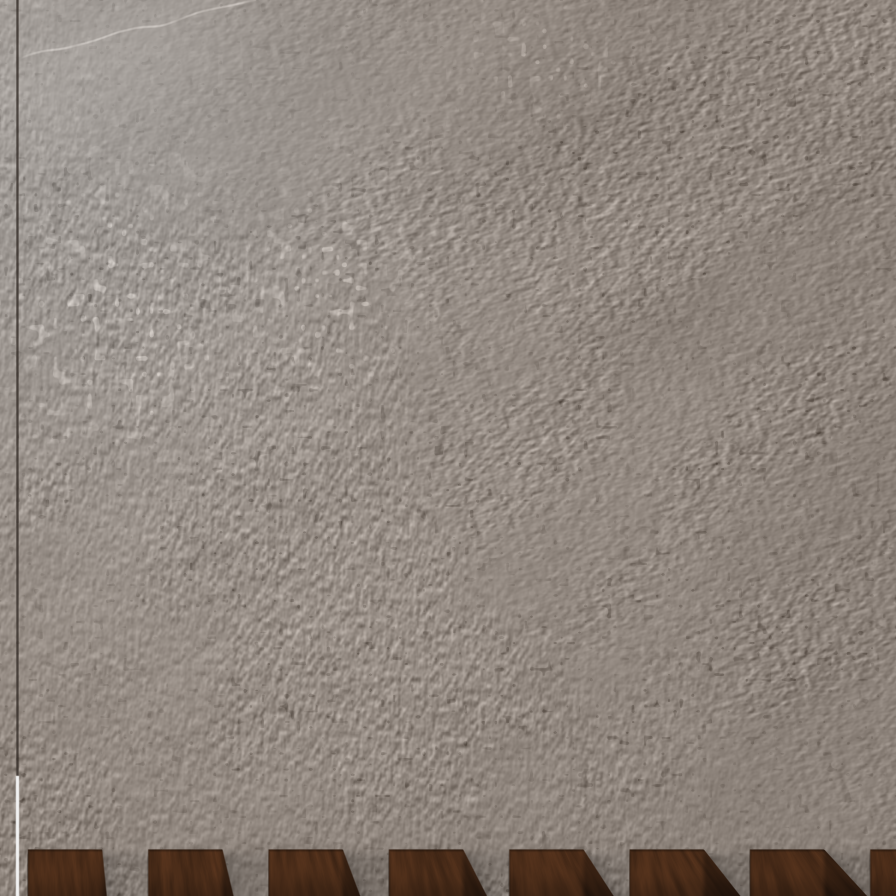
A Shadertoy shader for this texture:

```glsl
// Warm grey stone tile with a fine embossed grain, soft diagonal clouding,
// pale flecks and a thin vein; a joint on the left and slatted wood below.
// Layered value noise makes the stone; repeated slanted boxes make the slats.

float hash(vec2 cell) {
    uvec2 k = uvec2(ivec2(cell)) * uvec2(1597334673u, 3812015801u);
    uint h = (k.x ^ k.y) * 1597334673u;
    h = (h ^ (h >> 15)) * 2246822519u;
    return float((h ^ (h >> 13)) >> 8) / 16777216.0;
}

float noise(vec2 p) {
    vec2 i = floor(p), f = fract(p);
    f = f * f * (3.0 - 2.0 * f);
    return mix(mix(hash(i), hash(i + vec2(1, 0)), f.x),
               mix(hash(i + vec2(0, 1)), hash(i + vec2(1, 1)), f.x), f.y);
}

float fbm(vec2 p) {
    float sum = 0.0, amp = 0.5;
    for (int i = 0; i < 5; i++) {
        sum += amp * noise(p);
        p = mat2(1.6, 1.2, -1.2, 1.6) * p + 7.3;
        amp *= 0.5;
    }
    return sum;
}

// Relief lit from the upper left: difference of two nearby heights
float emboss(vec2 p) {
    return noise(p) - noise(p + vec2(-0.45, 0.6));
}

float grain(vec2 uv) {
    vec2 tilted = mat2(0.96, -0.28, 0.28, 0.96) * uv;
    float flatGrain = emboss(tilted * vec2(150, 235)) + 0.5 * emboss(tilted * vec2(270, 390));
    float tallGrain = emboss(uv * vec2(235, 150) + 31.0) + 0.5 * emboss(uv * vec2(390, 270));
    float turn = smoothstep(-0.15, 0.15, uv.x + uv.y - 1.0 + 0.6 * (fbm(uv * 5.0) - 0.5));
    return mix(tallGrain, flatGrain, turn);
}

float spot(vec2 uv, vec2 center, vec2 size) {
    vec2 d = (uv - center) / size;
    return exp(-dot(d, d));
}

vec3 stone(vec2 uv, float px) {
    // Broad light from the upper left and clouds stretched along the diagonal
    vec2 along = mat2(0.85, -0.53, 0.53, 0.85) * uv;
    float glow = spot(uv, vec2(0.08, 0.86), vec2(0.36, 0.42));
    float clouds = fbm(along * vec2(3.0, 8.0) + 4.0) - 0.48;
    float light = 0.558 + 0.075 * glow + 0.09 * clouds;
    light -= 0.025 * smoothstep(0.4, 1.0, uv.x) - 0.012 * spot(uv, vec2(0.55, 0.45), vec2(0.3));

    // Grain fades out in polished areas
    float polish = spot(uv, vec2(0.2, 0.95), vec2(0.33, 0.14));
    float rough = mix(0.65, 1.15, smoothstep(0.35, 0.6, fbm(along * vec2(4.0, 9.0) + 19.0)));
    rough *= 1.0 - 0.65 * polish;
    light += 0.15 * rough * grain(uv);
    light += 0.035 * rough * (noise(uv * 95.0) - 0.5);

    // Dark pits and pale mineral flecks
    light -= 0.09 * rough * smoothstep(0.8, 0.95, noise(uv * vec2(150, 170) + 53.0));
    float patches = spot(uv, vec2(0.13, 0.65), vec2(0.11, 0.13))
                  + spot(uv, vec2(0.37, 0.67), vec2(0.07, 0.10))
                  + 0.7 * spot(uv, vec2(0.61, 0.93), vec2(0.08, 0.06));
    float flecks = smoothstep(0.72, 0.9, noise(uv * vec2(130, 115) + 11.0));
    light += flecks * (0.02 + 0.13 * patches);

    // Wavy ridge with a shaded side
    float ridgeX = 0.435 + 0.6 * (uv.y - 0.6) + 0.07 * (fbm(uv.yy * vec2(14, 0) + 2.0) - 0.5);
    float ridge = (uv.x - ridgeX) / 0.0035;
    float span = smoothstep(0.52, 0.56, uv.y) * smoothstep(0.65, 0.62, uv.y);
    light -= 0.08 * span * ridge * exp(-ridge * ridge);

    // Fine pale vein across the top left corner
    float veinY = 0.937 + 0.24 * (uv.x - 0.03) + 0.008 * (noise(uv.xx * 22.0) - 0.5);
    float vein = smoothstep(0.0012 + px, 0.0, abs(uv.y - veinY));
    vein *= smoothstep(0.02, 0.03, uv.x) * smoothstep(0.32, 0.26, uv.x);
    light += 0.11 * vein * (0.5 + noise(uv * 60.0));

    vec3 warmth = mix(vec3(0, 0.039, 0.071), vec3(0, 0.02, 0.038), glow);
    return light - warmth;
}

void mainImage(out vec4 fragColor, in vec2 fragCoord) {
    vec2 uv = fragCoord / iResolution.xy;
    float px = 1.0 / iResolution.y;
    vec3 color = stone(uv, px);

    // Joint: dark groove above, bright strip at its foot
    float jointDist = abs(uv.x - 0.0195);
    float foot = smoothstep(0.134 + px, 0.134 - px, uv.y);
    float groove = smoothstep(0.001 + px, 0.001 - 0.5 * px, jointDist);
    float strip = smoothstep(0.0018 + px, 0.0018 - px, jointDist);
    color = mix(color, vec3(0.2, 0.17, 0.15), 0.8 * groove * (1.0 - foot));
    color = mix(color, vec3(0.95), strip * foot);

    // Slats: the right edge leans further with every repeat
    float top = 0.052, pitch = 0.1343;
    float index = floor((uv.x - 0.03) / pitch);
    float x = uv.x - 0.03 - index * pitch;
    float depth = top - uv.y;
    float lean = depth * (0.1 + 0.137 * index);
    float edge = 0.084 + lean;
    float slat = smoothstep(-px, px, depth) * smoothstep(0.0, 2.0 * px, x)
               * smoothstep(px, -px, x - edge) * step(0.0, index);

    // Shade on the stone beside and above the slats
    float below = smoothstep(-0.004, 0.012, depth) * step(0.0, index);
    color *= 1.0 - below * (0.1 + 0.15 * exp(-max(x - edge, 0.0) / 0.012));

    // Wood: streaks follow the lean, edges darken
    vec2 fiber = vec2((x - lean * x / edge) * 170.0 + index * 37.0, depth * 22.0);
    float streak = fbm(fiber) - 0.48;
    vec3 wood = vec3(0.295, 0.175, 0.098) * (1.0 + 0.55 * streak);
    wood *= 1.0 - 0.3 * smoothstep(0.08, 0.088, x) - 0.2 * smoothstep(0.02, 0.055, depth);
    wood *= 0.65 + 0.35 * smoothstep(0.0, 0.004, min(depth, x));
    color = mix(color, wood, slat);

    fragColor = vec4(clamp(color, 0.0, 1.0), 1.0);
}
```
